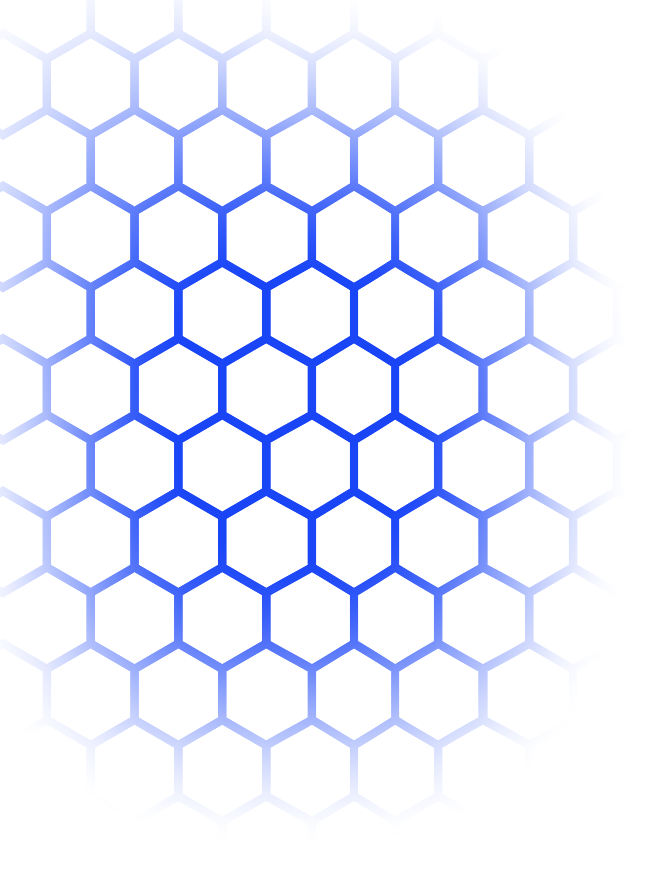
Give the GLSL for this pattern, as a Shadertoy shader.

```glsl
// Offset from the centre of the nearest pointy-top hexagon of unit width
vec2 hexCell(vec2 u) {
    vec2 period = vec2(1.0, 1.7320508);
    vec2 a = mod(u + 0.5 * period, period) - 0.5 * period;
    vec2 b = mod(u, period) - 0.5 * period;
    return dot(a, a) < dot(b, b) ? a : b;
}

// Slight unevenness of the column spacing
float columnShift(float x) {
    float wide = (x - 0.490) / 0.065;
    float narrow = (x - 0.348) / 0.032;
    return 0.0022 * exp(-narrow * narrow) - 0.0038 * exp(-wide * wide * wide * wide);
}

// Soft rounded-oval fade, reaching further toward the upper left
float inkStrength(vec2 p) {
    vec2 d = (p - vec2(0.326, 0.533)) / vec2(0.8, 1.0);
    vec2 powered = pow(abs(d) + 1e-5, vec2(2.6));
    float radius = pow(powered.x + powered.y, 1.0 / 2.6);
    radius -= 0.56 * max(-d.x, 0.0) * max(d.y, 0.0);
    return 1.0 - smoothstep(0.143, 0.483, radius);
}

void mainImage(out vec4 fragColor, in vec2 fragCoord) {
    vec2 p = fragCoord / iResolution.y;

    // Honeycomb lattice
    vec2 warped = vec2(p.x - columnShift(p.x), p.y);
    vec2 cell = abs(hexCell((warped - vec2(0.297, 0.5655)) / vec2(0.0979, 0.0983)));
    float slanted = 0.5 - dot(cell, vec2(0.5, 0.8660254));
    float upright = 0.5 - cell.x;

    // The left border has open ends instead of upright edges
    float edgeDistance = p.x < 0.015 ? slanted : min(slanted, upright);

    // Antialiased strokes
    float pixel = 1.0 / (0.098 * iResolution.y);
    float stroke = 1.0 - smoothstep(-0.5 * pixel, 0.5 * pixel, edgeDistance - 0.049);

    vec3 paper = vec3(1.0);
    vec3 blue = vec3(0.10, 0.27, 0.97);
    fragColor = vec4(mix(paper, blue, stroke * inkStrength(p)), 1.0);
}
```
